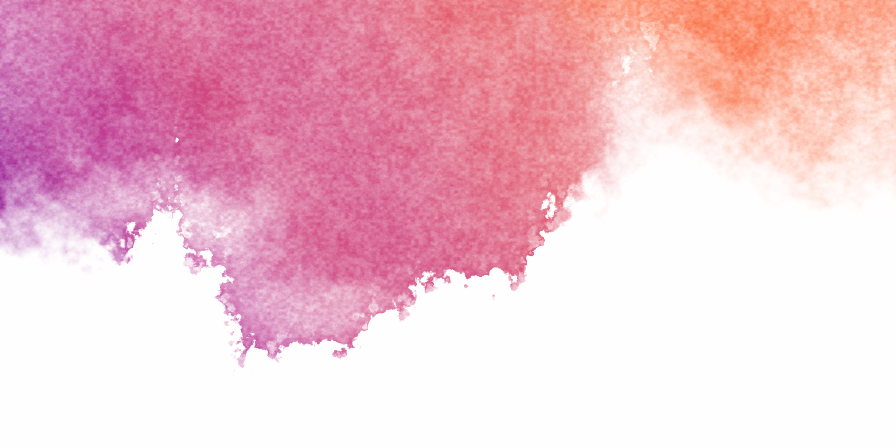
This background is drawn by a WebGL 2 fragment shader. Its source:

```glsl
#version 300 es
precision highp float;

uniform vec2 u_resolution;
out vec4 fragColor;

const vec3 PAPER   = vec3(1.0, 0.996, 0.996);
const vec3 VIOLET  = vec3(0.64, 0.21, 0.63);
const vec3 MAGENTA = vec3(0.76, 0.29, 0.61);
const vec3 ROSE    = vec3(0.83, 0.34, 0.54);
const vec3 CORAL   = vec3(0.91, 0.42, 0.45);
const vec3 ORANGE  = vec3(0.98, 0.46, 0.30);

const float BASE_DENSITY = 0.80;
const float EDGE_WOBBLE  = 0.085;
const float EDGE_CRUMBLE = 0.100;
const float CRISP_WIDTH  = 0.012;
const float LEFT_FADE    = 0.19;
const float RIGHT_FADE   = 0.30;
const float RIM_WIDTH    = 0.020;
const float RIM_STRENGTH = 0.26;
const float MOTTLE       = 0.42;
const float GRAIN        = 0.50;
const float FLECKS       = 0.70;

float hash(vec2 p) {
    vec3 q = fract(vec3(p.xyx) * 0.1031);
    q += dot(q, q.yzx + 33.33);
    return fract((q.x + q.y) * q.z);
}

float noise(vec2 p) {
    vec2 i = floor(p), f = fract(p);
    f = f * f * (3.0 - 2.0 * f);
    return mix(mix(hash(i), hash(i + vec2(1, 0)), f.x),
               mix(hash(i + vec2(0, 1)), hash(i + vec2(1, 1)), f.x), f.y);
}

// Layered noise centred on zero
float fbm(vec2 p) {
    float sum = 0.0, amp = 0.5;
    for (int i = 0; i < 5; i++) {
        sum += amp * (noise(p) - 0.5);
        p = mat2(1.6, 1.2, -1.2, 1.6) * p + 17.3;
        amp *= 0.5;
    }
    return sum;
}

// Soft elliptical spot
float spot(vec2 p, vec2 centre, vec2 radius) {
    vec2 q = (p - centre) / radius;
    return exp(-dot(q, q));
}

// Height of the lower boundary of the wash
float washEdge(float x) {
    float h = 0.41;
    h += 0.055 * smoothstep(0.22, 0.34, x);
    h -= 0.060 * smoothstep(0.38, 0.44, x);
    h -= 0.195 * smoothstep(0.45, 0.55, x);
    h += 0.075 * smoothstep(0.77, 0.85, x);
    h += 0.080 * smoothstep(0.86, 0.97, x);
    h += 0.190 * smoothstep(1.13, 1.30, x);
    h += 0.080 * smoothstep(1.34, 1.46, x);
    h -= 0.130 * smoothstep(1.46, 1.80, x);
    h += 0.050 * smoothstep(1.80, 2.00, x);
    float notch = (x - 0.372) / 0.026;
    return h + 0.065 * exp(-notch * notch * notch * notch);
}

// Approximate signed distance to the boundary, positive inside the wash
float washDistance(vec2 p) {
    float h = washEdge(p.x);
    float slope = (washEdge(p.x + 0.004) - washEdge(p.x - 0.004)) / 0.008;
    return (p.y - h) / sqrt(1.0 + slope * slope);
}

vec3 pigment(float t) {
    vec3 c = mix(VIOLET, MAGENTA, smoothstep(0.35, 0.72, t));
    c = mix(c, ROSE, smoothstep(0.68, 1.08, t));
    c = mix(c, CORAL, smoothstep(1.15, 1.90, t));
    return mix(c, ORANGE, smoothstep(1.82, 2.15, t));
}

void main() {
    vec2 p = gl_FragCoord.xy / u_resolution.y;
    float pixel = 1.0 / u_resolution.y;

    float cloud = fbm(p * 5.0 + 3.0);
    float mottle = fbm(p * 18.0 + 41.0);
    float crumble = fbm(p * 48.0 + 9.0);
    float grain = fbm(p * vec2(115.0, 140.0));

    // Ragged boundary, crisp in the middle and faded at both sides
    float left = 1.0 - smoothstep(0.12, 0.30, p.x);
    float right = smoothstep(1.22, 1.50, p.x);
    float crisp = (1.0 - left) * (1.0 - right);
    float d = washDistance(p) + EDGE_WOBBLE * mottle + EDGE_CRUMBLE * crumble;
    d += 0.12 * cloud * right;
    float fade = max(CRISP_WIDTH, 2.0 * pixel) + LEFT_FADE * left + RIGHT_FADE * right;
    float coverage = smoothstep(0.0, fade, d);

    // Pools and thin places in the wash
    vec2 q = p + 0.14 * vec2(cloud, mottle);
    float density = BASE_DENSITY;
    density += 0.13 * spot(q, vec2(0.38, 0.77), vec2(0.28, 0.15));
    density += 0.15 * spot(q, vec2(0.00, 0.61), vec2(0.16, 0.09));
    density += 0.10 * spot(q, vec2(0.75, 0.50), vec2(0.25, 0.12));
    density -= 0.18 * spot(q, vec2(0.02, 0.90), vec2(0.16, 0.18));
    density -= 0.42 * spot(q, vec2(0.28, 0.55), vec2(0.24, 0.08));
    density -= 0.48 * spot(q, vec2(0.49, 0.48), vec2(0.09, 0.09));
    density -= 0.32 * spot(q, vec2(0.68, 0.31), vec2(0.22, 0.09));
    density -= 0.50 * spot(q, vec2(1.42, 0.78), vec2(0.10, 0.20));
    density -= 0.38 * spot(q, vec2(1.88, 0.76), vec2(0.25, 0.24));
    density += 0.32 * spot(q, vec2(1.58, 0.79), vec2(0.10, 0.06));
    density += 0.15 * spot(q, vec2(1.64, 0.94), vec2(0.10, 0.12));
    density += MOTTLE * (0.35 * cloud + 0.65 * mottle) + GRAIN * grain + 0.2 * crumble;

    // Bare paper flecks close to the ragged edge and in the thin upper right
    float nearEdge = crisp * exp(-max(d, 0.0) / 0.06);
    float thinArea = spot(p, vec2(1.44, 0.87), vec2(0.10, 0.12));
    float fleck = smoothstep(0.06, 0.20, crumble + 0.5 * mottle);
    density -= FLECKS * fleck * max(nearEdge, 0.6 * thinArea);

    // Pigment gathered along the drying edge
    density += RIM_STRENGTH * crisp * exp(-max(d, 0.0) / RIM_WIDTH);
    float stain = coverage * clamp(density, 0.0, 1.08);
    stain += 0.40 * spot(q, vec2(0.26, 0.43), vec2(0.06, 0.025)) * smoothstep(-0.01, 0.02, d);

    vec3 colour = mix(PAPER, pigment(p.x + 0.7 * p.y + 0.15 * cloud), min(stain, 1.08));
    fragColor = vec4(clamp(colour, 0.0, 1.0), 1.0);
}
```
